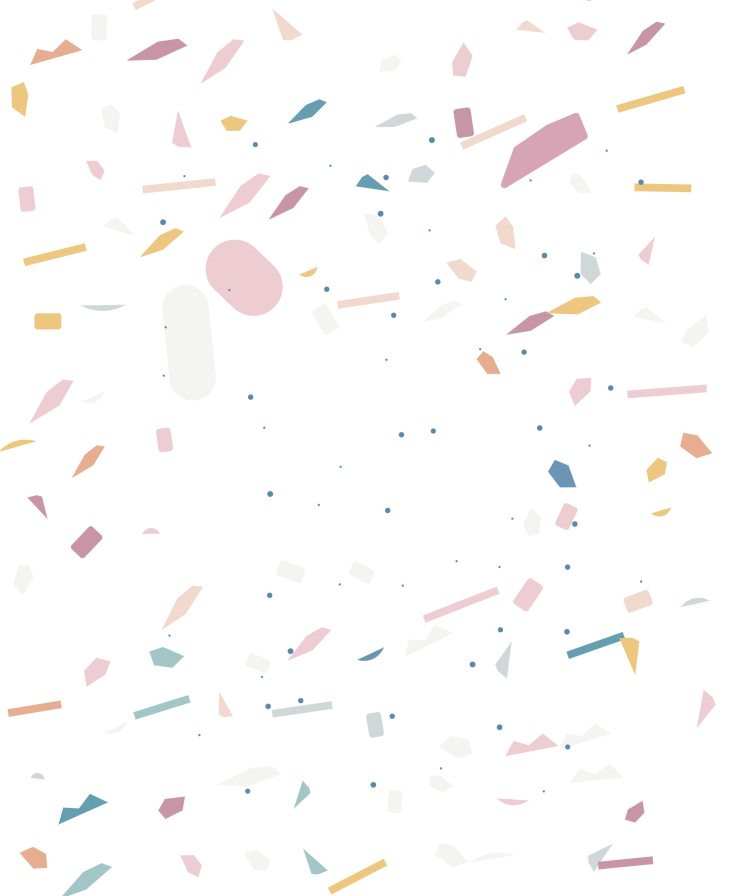
Reproduce this pattern procedurally as a Shadertoy shader.

```glsl
const float SHARD_CELL = 0.076;      // lengths are fractions of the canvas height
const float SHARD_CHANCE = 0.95;
const float SHARD_JITTER = 0.66;
const float RIGHT_MARGIN = 0.785;
const vec2 CLEARING_CENTER = vec2(0.39, 0.5);
const vec2 CLEARING_HALF = vec2(0.13, 0.125);
const float DOT_CELL = 0.078;
const float DOT_CHANCE = 0.85;
const float TINY_DOT_SHARE = 0.3;
const vec2 DOTS_CENTER = vec2(0.43, 0.485);
const vec2 DOTS_HALF = vec2(0.29, 0.37);

const vec3 PAPER = vec3(1.0);
const vec3 FOG = vec3(0.957, 0.957, 0.949);
const vec3 ROSE = vec3(0.93, 0.80, 0.825);
const vec3 ORCHID = vec3(0.84, 0.645, 0.71);
const vec3 PEACH = vec3(0.945, 0.85, 0.805);
const vec3 MAUVE = vec3(0.78, 0.585, 0.65);
const vec3 GOLD = vec3(0.93, 0.775, 0.50);
const vec3 SALMON = vec3(0.90, 0.68, 0.57);
const vec3 MINT = vec3(0.635, 0.775, 0.78);
const vec3 TEAL = vec3(0.395, 0.62, 0.69);
const vec3 STEEL = vec3(0.42, 0.585, 0.70);
const vec3 SILVER = vec3(0.815, 0.845, 0.85);
const vec3 DOT_BLUE = vec3(0.35, 0.54, 0.66);

const vec3 PALETTE[10] = vec3[10](FOG, ROSE, PEACH, MAUVE, GOLD, SALMON, MINT, TEAL, STEEL, SILVER);
const float SHARES[10] = float[10](0.29, 0.14, 0.12, 0.07, 0.08, 0.06, 0.09, 0.04, 0.05, 0.06);

vec4 hash4(vec2 p) {
    vec4 q = fract(p.xyxy * vec4(0.1031, 0.1030, 0.0973, 0.1099));
    q += dot(q, q.wzxy + 33.33);
    return fract((q.xxyz + q.yzzw) * q.zywx);
}

vec2 rotate(vec2 p, float angle) {
    float c = cos(angle), s = sin(angle);
    return vec2(c * p.x + s * p.y, c * p.y - s * p.x);
}

float coverage(float d) {
    float edge = 0.7 / iResolution.y;
    return 1.0 - smoothstep(-edge, edge, d);
}

float polygon(vec2 p, vec2 a, vec2 b, vec2 c, vec2 d, vec2 e) {
    vec2 v[5] = vec2[5](a, b, c, d, e);
    float nearest = 1e3, side = 1.0;
    for (int i = 0, j = 4; i < 5; j = i, i++) {
        vec2 along = v[j] - v[i], w = p - v[i];
        vec2 off = w - along * clamp(dot(w, along) / max(dot(along, along), 1e-9), 0.0, 1.0);
        nearest = min(nearest, dot(off, off));
        bvec3 crossing = bvec3(p.y >= v[i].y, p.y < v[j].y, along.x * w.y > along.y * w.x);
        if (all(crossing) || all(not(crossing))) side = -side;
    }
    return side * sqrt(nearest);
}

float box(vec2 p, vec2 halfSize) {
    vec2 q = abs(p) - halfSize;
    return length(max(q, 0.0)) + min(max(q.x, q.y), 0.0);
}

float capsule(vec2 p, vec2 a, vec2 b, float radius) {
    vec2 ab = b - a;
    return length(p - a - ab * clamp(dot(p - a, ab) / dot(ab, ab), 0.0, 1.0)) - radius;
}

// Circular segment on a flat chord
float sliver(vec2 p, float halfWidth, float rise) {
    float r = (halfWidth * halfWidth + rise * rise) / (2.0 * rise);
    return max(length(p - vec2(0.0, rise - r)) - r, -p.y);
}

// One small fragment; kind picks the outline, r varies it
float shard(vec2 p, float kind, vec4 r) {
    float tilt = mix(-0.15, 0.5, r.x);
    vec2 q = rotate(p, r.x * 6.2832);
    float size = mix(0.75, 1.2, r.y);
    if (kind < 0.10) {                               // straight strip
        return box(rotate(p, tilt), vec2(0.038 * size, 0.0043));
    } else if (kind < 0.16) {                        // twin peaks
        float s = 0.030;
        return s * polygon(rotate(p, tilt) / s, vec2(-1.0, -0.35), vec2(-0.65, 0.2),
            vec2(-0.1, 0.0), vec2(0.45, 0.4), vec2(1.0, -0.1));
    } else if (kind < 0.32) {                        // soft block
        return box(q, vec2(0.0115, 0.0055) * size) - 0.0035;
    } else if (kind < 0.44) {                        // curved sliver
        return sliver(rotate(p, tilt + step(0.5, r.z) * 3.1416), mix(0.006, 0.026, r.w), 0.0065);
    } else if (kind < 0.60) {                        // pointed splinter
        float s = 0.017 * size;
        return s * polygon(q / s, vec2(-1.0, -0.4), vec2(-1.0, -0.4), vec2(1.2, -0.2 + 0.5 * r.z),
            vec2(-0.5, 0.6), vec2(-0.8, 0.3));
    } else if (kind < 0.74) {                        // slanted plate
        float s = 0.029 * size;
        return s * polygon(rotate(p, tilt) / s, vec2(-1.0, -0.4), vec2(-0.1 + 0.3 * r.z, -0.3),
            vec2(1.0, 0.25), vec2(0.7, 0.45), vec2(0.0, 0.3)) - 0.0005;
    }
    float s = 0.0175 * size;                         // uneven chip
    return s * polygon(q / s, vec2(-1.0, -0.3), vec2(0.3, -0.7 + 0.3 * r.z),
        vec2(1.0, -0.1), vec2(0.4 + 0.4 * r.w, 0.6), vec2(-0.5, 0.5));
}

vec3 pickColor(float pick) {
    int i = 0;
    for (; i < 9 && pick > SHARES[i]; i++) pick -= SHARES[i];
    return PALETTE[i];
}

// The three large pieces: distances to fog, rose and orchid
vec3 largePieces(vec2 p) {
    return vec3(capsule(p, vec2(0.207, 0.656), vec2(0.215, 0.579), 0.026),
        capsule(p, vec2(0.262, 0.70), vec2(0.283, 0.68), 0.0325),
        polygon(p, vec2(0.563, 0.794), vec2(0.577, 0.833), vec2(0.612, 0.857),
            vec2(0.643, 0.87), vec2(0.652, 0.848)) - 0.004);
}

void mainImage(out vec4 fragColor, in vec2 fragCoord) {
    vec2 p = fragCoord / iResolution.y;
    vec3 color = PAPER;

    // Scattered fragments around the clearing
    vec2 cell = floor(p / SHARD_CELL);
    for (int k = 0; k < 9; k++) {
        vec2 id = cell + vec2(k % 3 - 1, k / 3 - 1);
        vec4 place = hash4(id + 17.0), look = hash4(id + 71.0);
        vec2 center = (id + 0.5 + SHARD_JITTER * (place.xy - 0.5)) * SHARD_CELL;
        vec3 large = largePieces(center);
        bool blocked = place.z > SHARD_CHANCE || center.x > RIGHT_MARGIN
            || box(center - CLEARING_CENTER, CLEARING_HALF) < 0.0
            || min(large.x, min(large.y, large.z)) < 0.018;
        if (blocked) continue;
        float d = shard(p - center, place.w, look);
        color = mix(color, pickColor(hash4(id + 133.0).x), coverage(d));
    }

    vec3 large = largePieces(p);
    color = mix(color, ROSE, coverage(large.y));
    color = mix(color, FOG, coverage(large.x));
    color = mix(color, ORCHID, coverage(large.z));

    // Fine round specks
    vec2 dotId = floor(p / DOT_CELL);
    vec4 speck = hash4(dotId + 211.0);
    vec2 dotCenter = (dotId + 0.1 + 0.8 * speck.xy) * DOT_CELL;
    float radius = speck.w < TINY_DOT_SHARE ? 0.0012 : mix(0.0026, 0.0033, speck.w);
    if (speck.z < DOT_CHANCE && box(dotCenter - DOTS_CENTER, DOTS_HALF) < 0.0)
        color = mix(color, DOT_BLUE, coverage(length(p - dotCenter) - radius));

    fragColor = vec4(color, 1.0);
}
```
